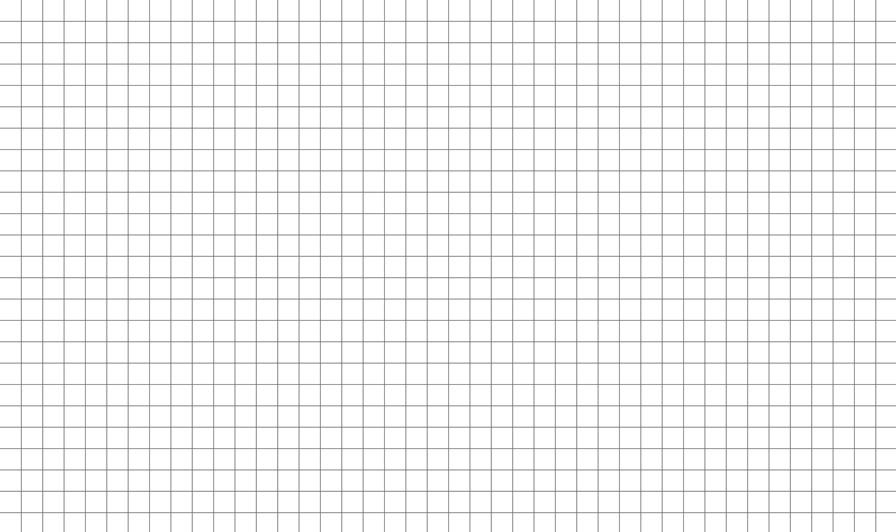
This pattern is drawn by a Shadertoy shader. Its source:

```glsl
// Graph paper: a plain square grid of hairline grey rules on white.
// Each rule is the nearest multiple of the pitch, counted from the top left,
// and is smoothed by the exact overlap of its width with a pixel-sized box.

// Share of a box filter covered by the nearest rule, on each axis.
vec2 ruleCoverage(vec2 p, float pitch, float width, float filterSize) {
    // Start at the first rule so the margins stay clear.
    vec2 index = max(round(p / pitch), 1.0);
    vec2 dist = abs(p - index * pitch);
    vec2 overlap = 0.5 * (filterSize + width) - dist;
    return clamp(overlap, 0.0, min(width, filterSize)) / filterSize;
}

void mainImage(out vec4 fragColor, in vec2 fragCoord) {
    // Canvas widths, measured from the top left corner.
    vec2 p = vec2(fragCoord.x, iResolution.y - fragCoord.y) / iResolution.x;

    vec2 rule = ruleCoverage(p, 0.02384, 0.00094, 1.25 / iResolution.x);

    // Union of the vertical and horizontal rules.
    float ink = 1.0 - (1.0 - rule.x) * (1.0 - rule.y);

    vec3 paper = vec3(1.0);
    vec3 grey = vec3(0.455, 0.45, 0.455);
    fragColor = vec4(mix(paper, grey, ink), 1.0);
}
```
